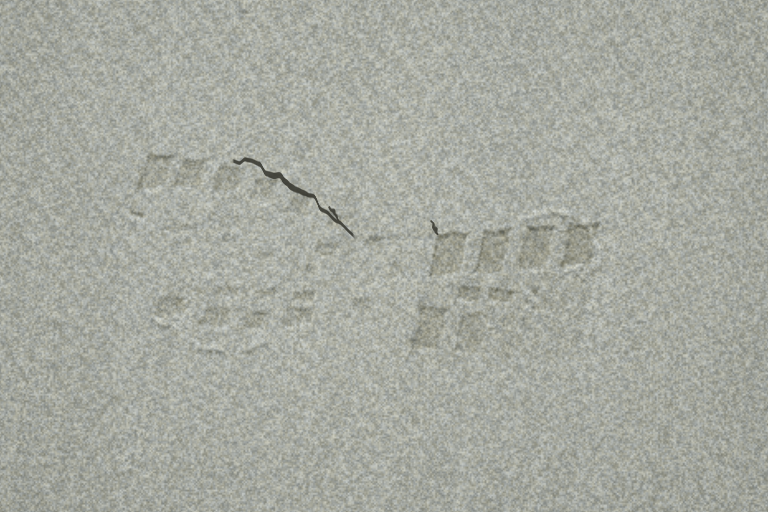
Reproduce this texture procedurally as a Shadertoy shader.

```glsl
// Damp sand with a lugged boot print pressed into it, toe at left and heel at right.
// Rows of sheared boxes build a relief; its slope toward the light shades the rims.
// Value noise makes the grains. Units: one hundredth of the canvas height, y up.
float hash(vec2 p) {
    return fract(sin(dot(p, vec2(12.9898, 78.233))) * 43758.5453);
}
float noise(vec2 p) {
    vec2 i = floor(p), f = fract(p);
    f = f * f * (3.0 - 2.0 * f);
    return mix(mix(hash(i), hash(i + vec2(1, 0)), f.x),
               mix(hash(i + vec2(0, 1)), hash(i + vec2(1, 1)), f.x), f.y);
}
float fbm(vec2 p) {
    return 0.55 * noise(p) + 0.3 * noise(p * 2.1 + 7.0) + 0.15 * noise(p * 4.3 + 19.0);
}
// Soft box; shear leans x along y and y along x
float lug(vec2 p, vec2 centre, vec2 size, vec2 shear) {
    vec2 d = p - centre;
    d -= shear * d.yx;
    vec2 q = abs(d) - size;
    float dist = length(max(q, 0.0)) + min(max(q.x, q.y), 0.0);
    return 1.0 - smoothstep(-0.55, 0.45, dist);
}
float blob(vec2 p, vec2 centre, vec2 radius) {
    vec2 d = (p - centre) / radius;
    return exp(-dot(d, d));
}
float stroke(vec2 p, vec2 a, vec2 b, float width) {
    vec2 d = b - a;
    float t = clamp(dot(p - a, d) / dot(d, d), 0.0, 1.0);
    return 1.0 - smoothstep(width * 0.4, width + 0.15, length(p - a - t * d));
}
float toeDepth(vec2 p) {
    float depth = 0.0;
    vec2 lean = vec2(0.3, 0.0);
    // Upper lugs follow the falling outer edge
    for (int i = 0; i < 7; i++) {
        float k = float(i);
        vec2 c = vec2(30.3 + 7.1 * k, 66.6 - 0.39 * k * k);
        vec2 size = vec2(2.8 - 0.17 * k, 3.1 - 0.28 * k);
        depth = max(depth, (0.75 - 0.06 * k) * lug(p, c, size, vec2(0.35, -0.03 * k)));
    }
    // Two lower rows, a worn inner diagonal and small lugs at the tip
    for (int i = 0; i < 4; i++) {
        float k = float(i);
        vec2 outer = vec2(33.6 + 8.35 * k, 40.4 - 3.0 * k + 0.8 * k * k);
        vec2 inner = vec2(37.3 + 7.4 * k, 43.6 - 0.4 * k);
        vec2 worn = vec2(37.0 + 7.6 * k, 55.6 - 2.7 * k);
        vec2 tip = vec2(26.8 + 3.0 * mod(k * 2.0, 3.0), 58.4 - 3.2 * k);
        depth = max(depth, 0.65 * lug(p, outer, vec2(2.6, 1.7), vec2(0.3, 0.08)));
        depth = max(depth, (0.3 + 0.12 * k) * lug(p, inner, vec2(2.1, 0.9), lean));
        depth = max(depth, 0.35 * lug(p, worn, vec2(1.8, 0.8), lean));
        depth = max(depth, (0.75 - 0.15 * k) * lug(p, tip, vec2(1.3, 0.6), vec2(0.2, -0.3)));
        // Faint marks under the arch
        vec2 arch = vec2(63.5 + 7.1 * k, 51.2 - 8.8 * mod(k, 2.0) - 2.0 * k);
        depth = max(depth, step(k, 2.5) * (0.5 - 0.08 * k) * lug(p, arch, vec2(2.1, 1.4), lean));
    }
    return depth;
}
float heelDepth(vec2 p) {
    // Slanted columns, long lugs above and below short ones
    vec2 h = vec2(p.x - 0.25 * (p.y - 43.4), p.y);
    float depth = 0.2 * lug(h, vec2(99, 42), vec2(16.5, 12.5), vec2(0.0, 0.06));
    for (int i = 0; i < 4; i++) {
        float k = float(i);
        vec2 upper = vec2(85.9 + 8.4 * k, 50.4 + 0.6 * k);
        vec2 lower = vec2(85.7 + 8.4 * k, 36.0 - 0.9 * k);
        vec2 middle = vec2(91.7 + 6.3 * k, 42.8 - 0.4 * k);
        depth = max(depth, lug(h, upper, vec2(2.9, 4.2), vec2(0.0, 0.08)));
        depth = max(depth, (0.95 - 0.28 * k) * lug(h, lower, vec2(2.7, 4.2), vec2(0.0, -0.05)));
        depth = max(depth, step(k, 1.5) * lug(h, middle, vec2(2.3, 1.4), vec2(0)));
    }
    return depth;
}
float sandRims(vec2 p) {
    // Curled rim round the back of the heel, then lips below the toe
    vec2 d = p - vec2(107.6, 50.0);
    float arc = 1.0 - smoothstep(0.2, 0.9, abs(length(d) - 9.1));
    float rims = 0.7 * arc * smoothstep(-3.5, 0.5, d.y) * smoothstep(-7.0, -4.0, d.x);
    for (int i = 0; i < 3; i++) {
        float k = float(i);
        vec2 c = vec2(31.8 + 8.9 * k, 37.1 - 7.3 * k + 2.6 * k * k);
        rims += 0.9 * lug(p, c, vec2(2.7, 0.5), vec2(0.0, 0.33 * k - 0.45));
    }
    return rims;
}
float relief(vec2 p) {
    vec2 w = p + 0.9 * (vec2(noise(p * 0.6), noise(p * 0.6 + 40.0)) - 0.5);
    float trodden = blob(p, vec2(47, 50), vec2(21, 17)) + blob(p, vec2(100, 43), vec2(17, 13));
    float crumbs = blob(p, vec2(104, 41.3), vec2(4, 2.6)) + blob(p, vec2(113, 47), vec2(3.5, 1.6));
    float rough = (0.65 * trodden + 2.0 * crumbs) * (fbm(p * 0.65) - 0.5);
    return sandRims(w) - max(toeDepth(w), heelDepth(w)) + rough;
}
float crackMask(vec2 p) {
    float s = (p.x - 45.3) / 24.2;
    float curve = 69.1 - 5.9 * s - 9.6 * s * s + 1.5 * (noise(vec2(p.x * 0.75, 3.0)) - 0.5);
    float width = 0.12 + 0.5 * exp(-14.0 * (s - 0.48) * (s - 0.48)) * noise(p * 0.9);
    float fissure = 1.0 - smoothstep(width, width + 0.3, abs(p.y - curve) / 1.25);
    fissure *= smoothstep(0.0, 0.02, s) * (1.0 - smoothstep(0.97, 1.0, s));
    vec2 j = p + vec2(0.7 * (noise(p * 1.1) - 0.5), 0.0);
    float twig = stroke(j, vec2(64.6, 59.5), vec2(66.6, 56.4), 0.2);
    return max(fissure, max(twig, stroke(j, vec2(84.3, 56.8), vec2(85.4, 54.3), 0.18)));
}
void mainImage(out vec4 fragColor, in vec2 fragCoord) {
    vec2 p = fragCoord * 100.0 / iResolution.y;
    // Broad light, then shadowed upper walls and lit lower lips
    vec2 away = (p - vec2(72, 60)) / vec2(95, 80);
    float tone = 0.685 - 0.055 * dot(away, away) + 0.02 * (fbm(p * 0.07) - 0.5);
    float level = relief(p), slope = level - relief(p + vec2(-0.25, 0.9));
    tone += 0.075 * min(level, 0.2) + 0.12 * clamp(slope, -1.2, 0.0) + 0.065 * clamp(slope, 0.0, 1.0);
    // Step along the arch, stray marks at the borders
    tone -= 0.04 * stroke(p, vec2(69.5, 53.4), vec2(84.5, 53.9), 0.7);
    tone -= 0.05 * stroke(p, vec2(139, 62.8), vec2(149, 62.9), 0.25) * noise(p * 0.8);
    tone -= 0.15 * blob(p, vec2(47.3, 97.7), vec2(0.8, 0.4));
    // Grains with a cool or warm tint, and the dark crack
    float grain = 0.15 * (noise(p * 3.1) - 0.5) + 0.13 * (noise(p * 1.7 + 31.0) - 0.5);
    float warmth = noise(p * 2.2 + 90.0) - 0.5 - 0.35 * min(level, 0.0);
    vec3 sand = tone + grain + vec3(-0.008, 0.003, -0.03) + warmth * vec3(0.025, 0.005, -0.045);
    fragColor = vec4(mix(sand, vec3(0.2, 0.2, 0.17), 0.85 * crackMask(p)), 1.0);
}
```
